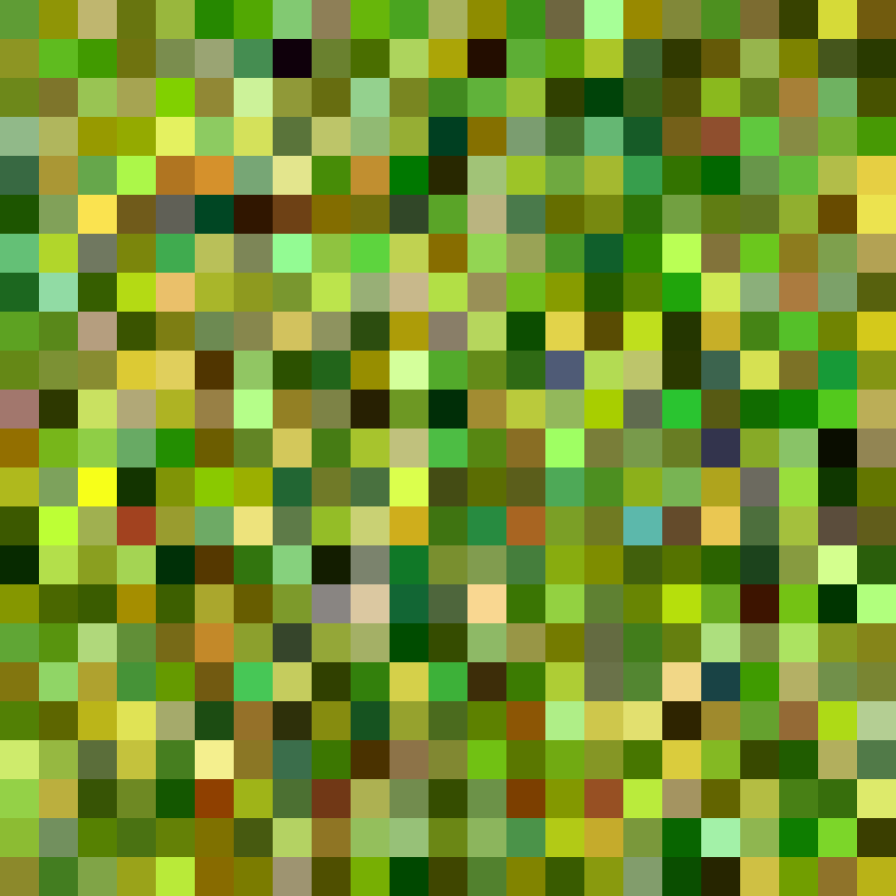
This pattern is drawn by a Shadertoy shader. Its source:

```glsl
// Mosaic of flat square tiles in randomly varied leafy greens.

const float TILES = 23.0;                         // tiles across and down
const vec3 BASE_COLOR = vec3(0.465, 0.575, 0.175);
const vec3 LIGHT_SPREAD = vec3(0.175, 0.180, 0.130); // shared brightness deviation
const vec3 HUE_SPREAD = vec3(0.130, 0.090, 0.135);   // independent channel deviation
const uint SEED = 17u;

// Integer hash: three uniform values from 0 to 1.
vec3 hash3(uvec3 v) {
    v = v * 1664525u + 1013904223u;
    v.x += v.y * v.z;
    v.y += v.z * v.x;
    v.z += v.x * v.y;
    v ^= v >> 16u;
    v.x += v.y * v.z;
    v.y += v.z * v.x;
    v.z += v.x * v.y;
    return vec3(v >> 8u) / 16777216.0;
}

// Near-normal noise with zero mean and unit deviation.
vec3 normalNoise(uvec2 cell, uint seed) {
    vec3 sum = vec3(0.0);
    for (uint i = 0u; i < 3u; i++) {
        sum += hash3(uvec3(cell, seed + i));
    }
    return 2.0 * sum - 3.0;
}

vec3 tileColor(vec2 tile) {
    uvec2 cell = uvec2(ivec2(tile) + 64);
    float light = normalNoise(cell, SEED).x;
    vec3 hue = normalNoise(cell, SEED + 3u);
    return clamp(BASE_COLOR + light * LIGHT_SPREAD + hue * HUE_SPREAD, 0.0, 1.0);
}

void mainImage(out vec4 fragColor, in vec2 fragCoord) {
    float pixel = TILES / iResolution.y;
    vec2 p = fragCoord * pixel;

    // Blend the four tiles around the nearest corner over one pixel.
    vec2 corner = floor(p + 0.5);
    vec2 blend = clamp((p - corner) / pixel + 0.5, 0.0, 1.0);
    vec3 below = mix(tileColor(corner - 1.0), tileColor(corner + vec2(0.0, -1.0)), blend.x);
    vec3 above = mix(tileColor(corner + vec2(-1.0, 0.0)), tileColor(corner), blend.x);

    fragColor = vec4(mix(below, above, blend.y), 1.0);
}
```
